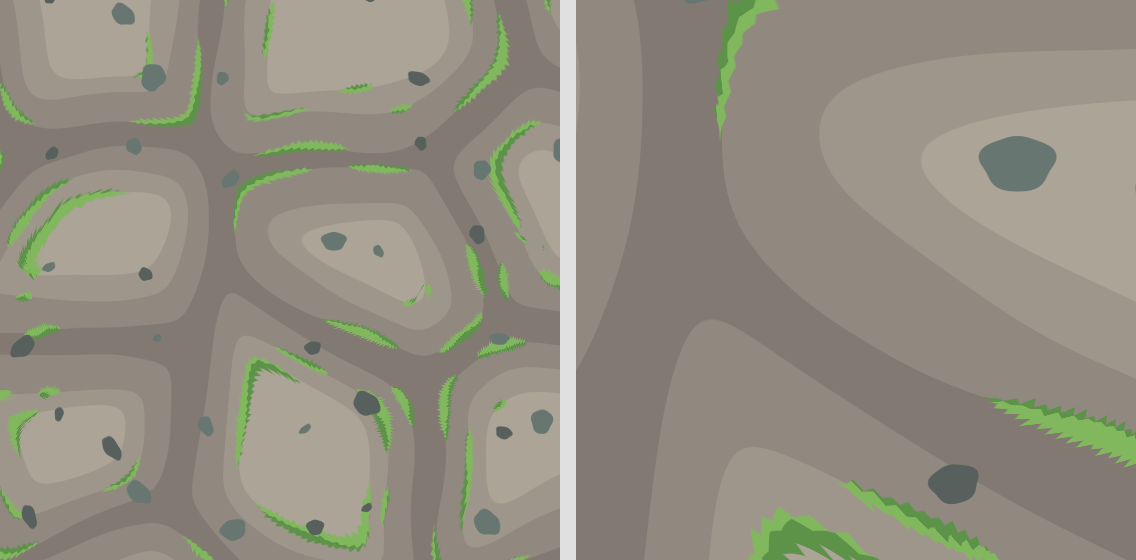
Left: the whole. Right: its middle third, enlarged.
A WebGL 2 fragment shader for this texture:

```glsl
#version 300 es
precision highp float;

uniform vec2 u_resolution;
out vec4 fragColor;

const float TAU = 6.28319;
const float CELLS = 2.4;
const float ROCK_GRID = 6.4;

struct Plateau {
    float edge;   // rounded distance to the border
    vec2 offset;  // position relative to the centre
    vec2 id;
};

float hash(vec2 p) {
    return fract(sin(dot(p, vec2(127.1, 311.7))) * 43758.5453);
}

vec2 hash2(vec2 p) {
    return vec2(hash(p), hash(p + 17.3));
}

float noise(vec2 p) {
    vec2 i = floor(p), f = fract(p);
    f = f * f * f * (f * (f * 6.0 - 15.0) + 10.0);
    return mix(mix(hash(i), hash(i + vec2(1, 0)), f.x),
               mix(hash(i + vec2(0, 1)), hash(i + vec2(1, 1)), f.x), f.y);
}

float coverage(float dist, float pixel) {
    return 1.0 - smoothstep(-pixel, pixel, dist);
}

vec2 centreOf(vec2 id) {
    return id + 0.5 + 0.74 * (hash2(id + 4.0) - 0.5);
}

// Voronoi cell with softly rounded corners
Plateau findPlateau(vec2 p, float rounding) {
    vec2 g = p * CELLS, base = floor(g), nearestId = base;
    float best = 9.0;
    for (int y = -1; y <= 1; y++)
    for (int x = -1; x <= 1; x++) {
        vec2 id = base + vec2(x, y);
        float d = distance(g, centreOf(id));
        if (d < best) { best = d; nearestId = id; }
    }
    vec2 a = centreOf(nearestId);
    float sum = 0.0;
    for (int y = -2; y <= 2; y++)
    for (int x = -2; x <= 2; x++) {
        if (x == 0 && y == 0) continue;
        vec2 b = centreOf(nearestId + vec2(x, y));
        float d = dot(0.5 * (a + b) - g, normalize(b - a)) / CELLS;
        sum += exp(-d / rounding);
    }
    return Plateau(-rounding * log(sum), (g - a) / CELLS, nearestId);
}

// Triangular blades of random height
float blades(float x, float seed) {
    float height = mix(0.25, 1.0, hash(vec2(floor(x), seed)));
    return height * (1.0 - abs(2.0 * fract(x) - 1.0));
}

// Grass strips along a ring: x = distance, y = tone split
vec2 grass(float across, float angle, float radius, float count, vec2 key) {
    float turn = fract(angle / TAU + hash(key));
    float segment = turn * count;
    vec2 seed = key + 5.0 + floor(segment) * vec2(3.7, 1.3);
    if (hash(seed) > 0.6) return vec2(1.0);

    float size = hash(seed + 2.1);
    float halfLength = mix(0.07, 0.43, size);
    float middle = mix(halfLength, 1.0 - halfLength, hash(seed + 6.4));
    float x = (fract(segment) - middle) / halfLength;
    if (abs(x) > 1.0) return vec2(1.0);

    float taper = 1.0 - x * x;
    float halfWidth = mix(0.0035, 0.0095, size);
    across += x * 0.012 * (hash(seed + 9.2) - 0.5);
    float along = (turn * TAU * radius + 0.4 * abs(across)) / 0.0068;
    float side = across < 0.0 ? -1.0 : 1.0;
    float spike = blades(along, seed.x + 3.0 * side) * mix(0.004, 0.009, size);
    float dist = abs(across) - halfWidth * taper - spike * smoothstep(0.0, 0.35, taper);

    float facing = hash(seed + 12.7) < 0.5 ? -1.0 : 1.0;
    float sway = 0.55 * halfWidth * sin(3.0 * x + TAU * hash(seed + 14.5));
    float split = across * facing + sway + 0.005 * blades(along * 0.8, seed.y) - 0.004;
    return vec2(dist * 0.5, split);
}

// Uneven pebble: x = distance, y = tone
vec2 rock(vec2 p) {
    vec2 g = p * ROCK_GRID, id = floor(g);
    vec2 q = (fract(g) - mix(vec2(0.18), vec2(0.82), hash2(id + 31.0))) / ROCK_GRID;
    if (hash(id + 53.0) > 0.9) return vec2(1.0);
    float turn = TAU * hash(id + 61.0);
    q = mat2(cos(turn), sin(turn), -sin(turn), cos(turn)) * q;
    float aspect = mix(0.5, 0.9, hash(id + 67.0));
    q.y /= aspect;
    float a = atan(q.y, q.x);
    float wobble = 1.0 + 0.06 * sin(3.0 * a + turn) + 0.04 * sin(5.0 * a + 3.0 * turn);
    float radius = mix(0.008, 0.026, hash(id + 71.0));
    return vec2((length(q) - radius * wobble) * aspect, hash(id + 79.0));
}

void main() {
    float scale = min(u_resolution.x, u_resolution.y);
    vec2 p = gl_FragCoord.xy / scale;
    float pixel = 0.7 / scale;

    // Stepped ground
    vec2 warp = vec2(noise(p * 4.0 + 3.0), noise(p * 4.0 + 41.0)) - 0.5;
    Plateau plateau = findPlateau(p + 0.05 * warp, 0.017);
    vec3 levels[4] = vec3[4](vec3(0.51, 0.475, 0.45), vec3(0.567, 0.533, 0.503),
                             vec3(0.622, 0.588, 0.547), vec3(0.675, 0.643, 0.592));
    float heights[3] = float[3](0.024, 0.073, 0.113);
    vec3 color = levels[0];
    float rise[3];
    for (int i = 0; i < 3; i++) {
        float drift = 0.022 * (noise(p * 6.0 + 13.0 * float(i)) - 0.5);
        rise[i] = plateau.edge - heights[i] - drift;
        color = mix(color, levels[i + 1], coverage(-rise[i], pixel));
    }

    // Two-tone grass on the steps
    float angle = atan(plateau.offset.y, plateau.offset.x);
    for (int i = 0; i < 3; i++) {
        float ring = float(i);
        vec2 strip = grass(rise[i], angle, 0.19 - 0.05 * ring, 5.0 - ring,
                           plateau.id + 23.0 * (ring + 1.0));
        vec3 green = mix(vec3(0.36, 0.575, 0.285), vec3(0.505, 0.72, 0.365),
                         coverage(strip.y, pixel));
        color = mix(color, green, coverage(strip.x, pixel));
    }

    // Scattered rocks
    vec2 pebble = rock(p);
    vec3 stone = pebble.y < 0.5 ? vec3(0.34, 0.377, 0.363) : vec3(0.405, 0.463, 0.443);
    color = mix(color, stone, coverage(pebble.x, pixel));

    fragColor = vec4(color, 1.0);
}
```
